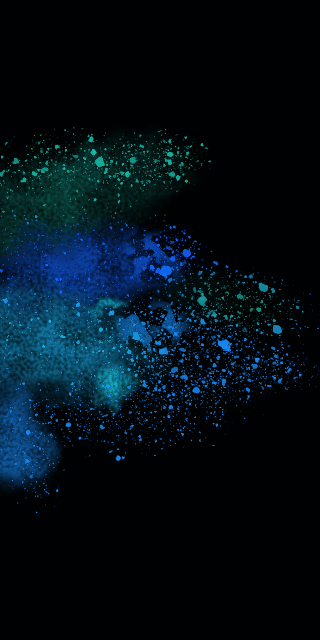
This background is drawn by a WebGL 1 fragment shader. Its source:

```glsl
precision highp float;
// A burst of teal, blue and cyan powder drifting in from the left over black.

uniform vec2 u_resolution;

#define BACKDROP vec3(0.0, 0.004, 0.006)
#define TEAL vec3(0.08, 0.62, 0.56)
#define BLUE vec3(0.06, 0.34, 0.88)
#define AZURE vec3(0.08, 0.48, 0.86)
#define CYAN vec3(0.08, 0.68, 0.78)
#define WARP 0.055
#define GRAIN 0.55
#define COARSE_CELLS 25.0
#define CELL_RATIO 1.75

vec2 hash2(vec2 p) {
  vec3 q = fract(p.xyx * vec3(0.1031, 0.1030, 0.0973));
  q += dot(q, q.yzx + 33.33);
  return fract((q.xx + q.yz) * q.zy);
}

float corner(vec2 cell, vec2 offset) {
  float angle = 6.2832 * hash2(cell).x;
  return dot(vec2(cos(angle), sin(angle)), offset);
}

// Gradient noise, roughly -0.7 to 0.7
float noise(vec2 p) {
  vec2 i = floor(p), f = fract(p), e = vec2(1.0, 0.0);
  vec2 u = f * f * f * (f * (f * 6.0 - 15.0) + 10.0);
  return mix(mix(corner(i, f), corner(i + e, f - e), u.x),
             mix(corner(i + e.yx, f - e.yx), corner(i + 1.0, f - 1.0), u.x), u.y);
}

float fbm(vec2 p) {
  float sum = 0.0, amp = 0.6;
  for (int i = 0; i < 5; i++) {
    sum += amp * noise(p);
    p = mat2(1.6, 1.2, -1.2, 1.6) * p + 7.3;
    amp *= 0.55;
  }
  return sum;
}

// Soft tilted ellipse: 1 inside, fading to 0 at its radii
float puff(vec2 p, vec2 centre, vec2 radii, float tilt) {
  float c = cos(tilt), s = sin(tilt);
  vec2 d = p - centre;
  vec2 q = vec2(c * d.x + s * d.y, c * d.y - s * d.x) / radii;
  return 1.0 - smoothstep(0.2, 1.0, length(q));
}

// Powder hue by zone
vec3 tint(vec2 p) {
  float y = p.y + 0.08 * noise(p * 9.0);
  vec3 c = mix(AZURE, BLUE, smoothstep(1.04, 1.12, y));
  c = mix(c, TEAL, smoothstep(1.25, 1.36, y));
  c = mix(c, CYAN, 0.8 * puff(p, vec2(0.2, 0.92), vec2(0.42, 0.2), -0.15));
  return mix(c, TEAL * 0.9, puff(p, vec2(0.75, 1.06), vec2(0.32, 0.13), -0.2));
}

// Chance of a fleck; fineness runs from 0 (chunks) to 1 (dust)
float spread(vec2 p, float fineness) {
  float s = 0.85 * puff(p, vec2(0.46, 1.49), vec2(0.24, 0.12), 0.1);
  s += 0.5 * puff(p, vec2(0.17, 1.49), vec2(0.28, 0.13), 0.15);
  s += puff(p, vec2(0.53, 1.20), vec2(0.14, 0.12), 0.0);
  s += 0.6 * puff(p, vec2(0.74, 1.05), vec2(0.30, 0.15), -0.25);
  s += 0.9 * puff(p, vec2(0.57, 0.90), vec2(0.36, 0.22), -0.15);
  s += 0.7 * puff(p, vec2(0.86, 0.84), vec2(0.18, 0.09), 0.0);
  s += 0.7 * fineness * puff(p, vec2(0.42, 0.72), vec2(0.46, 0.17), 0.08);
  s += 0.5 * fineness * puff(p, vec2(0.1, 0.60), vec2(0.13, 0.25), 0.2);
  s += 0.4 * fineness * puff(p, vec2(0.15, 1.10), vec2(0.5, 0.48), 0.0);
  return min(s, 1.0) * mix(0.34, 0.75, fineness);
}

// One layer of irregular flecks: colour and coverage
vec4 flecks(vec2 p, float cells, float fineness) {
  vec2 g = p * cells;
  g += 0.3 * vec2(noise(g * 1.9), noise(g * 1.9 + 31.0));
  float soft = 0.75 * cells / u_resolution.x;
  vec4 result = vec4(0.0);
  for (int j = -1; j <= 1; j++) {
    for (int i = -1; i <= 1; i++) {
      vec2 id = floor(g) + vec2(float(i), float(j));
      vec2 centre = id + 0.1 + 0.8 * hash2(id + cells);
      vec2 dice = hash2(id + 3.0 * cells + 17.0);
      if (dice.x < spread(centre / cells, fineness)) {
        float radius = mix(0.13, 0.40, dice.y * dice.y);
        float cover = 1.0 - smoothstep(radius - soft, radius + soft, length(g - centre));
        vec3 hue = tint(centre / cells) * mix(0.6, 1.2, dice.y);
        result = mix(result, vec4(hue, 1.0), cover);
      }
    }
  }
  return result;
}

void main() {
  vec2 p = gl_FragCoord.xy / u_resolution.x;
  p.y *= 2.0 * u_resolution.x / u_resolution.y;
  vec2 w = p + WARP * vec2(fbm(p * 6.0), fbm(p * 6.0 + 19.0)) * 2.0;

  // Smoke bodies, modulated by billows and fine grain
  float smoke = clamp(0.75 + 0.9 * fbm(w * 7.0) + GRAIN * noise(p * 95.0), 0.12, 1.5);
  vec3 col = BACKDROP;
  col = mix(col, TEAL * 0.48, smoke * 0.85 * puff(w, vec2(0.2, 1.38), vec2(0.46, 0.20), 0.3));
  col = mix(col, BLUE * 0.72, min(smoke, 1.0) * puff(w, vec2(0.24, 1.15), vec2(0.40, 0.18), 0.15));
  col = mix(col, mix(AZURE, CYAN, 0.55) * 0.75, min(smoke, 1.0) * puff(w, vec2(0.14, 0.93), vec2(0.46, 0.22), -0.15));
  col = mix(col, AZURE * 0.75, min(smoke, 1.0) * puff(w, vec2(0.04, 0.64), vec2(0.15, 0.27), 0.25));
  col += TEAL * 0.1 * smoke * puff(w, vec2(0.62, 1.08), vec2(0.2, 0.1), -0.2);

  // Compact shards, then bright cyan cores
  float shard = smoothstep(-0.06, 0.08, noise(w * 19.0) + 0.3 * noise(w * 45.0));
  float lumps = puff(w, vec2(0.47, 1.20), vec2(0.13, 0.11), 0.0) + puff(w, vec2(0.47, 0.97), vec2(0.16, 0.10), 0.3);
  col = mix(col, mix(BLUE, AZURE, smoothstep(1.15, 1.0, p.y)) * 0.9, shard * lumps * 0.85);
  col = mix(col, CYAN * 1.08, smoke * 0.8 * puff(w, vec2(0.36, 0.80), vec2(0.10, 0.07), 0.0));
  col = mix(col, CYAN, smoke * 0.8 * puff(w, vec2(0.35, 1.04), vec2(0.09, 0.025), 0.1));

  // Flecks from dust up to chunks
  for (int k = 0; k < 4; k++) {
    float fineness = 1.0 - float(k) / 3.0;
    vec4 layer = flecks(p, COARSE_CELLS * pow(CELL_RATIO, 3.0 - float(k)), fineness);
    col = mix(col, layer.rgb, layer.a * 0.9);
  }
  gl_FragColor = vec4(clamp(col, 0.0, 1.0), 1.0);
}
```
